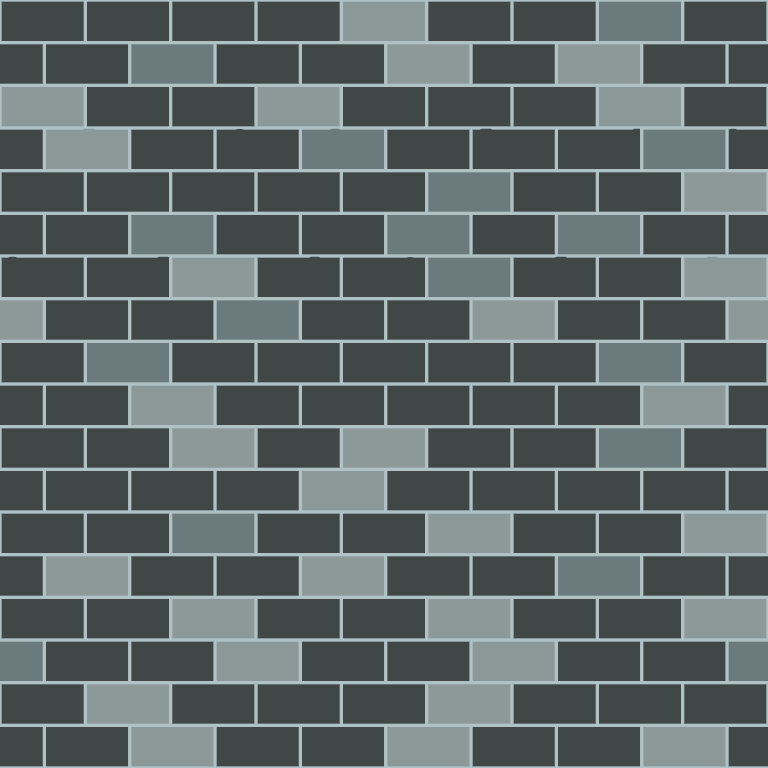
Give the GLSL for this pattern, as a WebGL 1 fragment shader.

```glsl
precision highp float;
// Running-bond brick wall: dark bricks with scattered pale and slate accents.
// Each row is split into groups of three bricks with at most one accent per
// group; a quadratic permutation decides which groups are pale, slate or bare.

uniform vec2 u_resolution;

#define COLUMNS 9.0
#define ROWS 18.0
#define JOINT 0.0043
#define ROW_SHIFT 0.48
#define BARE_GROUPS 7.0
#define SLATE_GROUPS 16.0
#define NICK_DEPTH 0.0012
#define MORTAR vec3(0.69, 0.76, 0.77)
#define DARK vec3(0.25, 0.28, 0.28)
#define PALE vec3(0.55, 0.60, 0.60)
#define SLATE vec3(0.42, 0.48, 0.49)

// Shuffles the group numbers 0..53 so that each rank occurs exactly once.
float groupRank(float n) {
    return mod(6.0 * n * n + 23.0 * n, 54.0);
}

// Position of the accent within its group: 0, 1 or 2.
float accentSlot(float row, float rank) {
    float spread = fract(0.4 + 0.382 * row);
    float slot = step(0.2, spread) + step(0.66, spread);
    float strayed = 1.0 - step(0.5, mod(rank, 7.0));
    return slot + strayed * (slot < 1.5 ? 1.0 : -1.0);
}

vec3 brickColor(float column, float row) {
    float group = floor((column + 0.5) / 3.0);
    float rank = groupRank(group + 3.0 * row);
    float slot = column - 3.0 * group;
    bool accent = abs(slot - accentSlot(row, rank)) < 0.5;
    if (!accent || rank < BARE_GROUPS - 0.5) return DARK;
    return rank < BARE_GROUPS + SLATE_GROUPS - 0.5 ? SLATE : PALE;
}

// Small bumps along the top edge of two worn rows.
float edgeNick(float x, float row) {
    float worn = 1.0 - step(0.5, abs(abs(row - 4.5) - 1.5));
    float wave = 0.6 * sin(x * 97.0 + row) + 0.4 * sin(x * 61.0 + row * 2.3);
    return worn * NICK_DEPTH * smoothstep(0.75, 0.9, wave);
}

void main() {
    vec2 uv = gl_FragCoord.xy / u_resolution;
    float pixel = 1.0 / min(u_resolution.x, u_resolution.y);

    // Brick cell, with rows numbered from the top and odd rows shifted
    vec2 grid = uv * vec2(COLUMNS, ROWS);
    float row = ROWS - 1.0 - floor(grid.y);
    grid.x += ROW_SHIFT * mod(row, 2.0);
    float column = mod(floor(grid.x), COLUMNS);

    // Distance to the brick edge, in canvas units
    vec2 cellSize = 1.0 / vec2(COLUMNS, ROWS);
    vec2 local = (fract(grid) - 0.5) * cellSize;
    vec2 halfSize = 0.5 * (cellSize - JOINT);
    halfSize.y += step(0.0, local.y) * edgeNick(uv.x, row);
    vec2 outside = abs(local) - halfSize;
    float edge = max(outside.x, outside.y);

    float coverage = clamp(0.5 - edge / pixel, 0.0, 1.0);
    gl_FragColor = vec4(mix(MORTAR, brickColor(column, row), coverage), 1.0);
}
```
